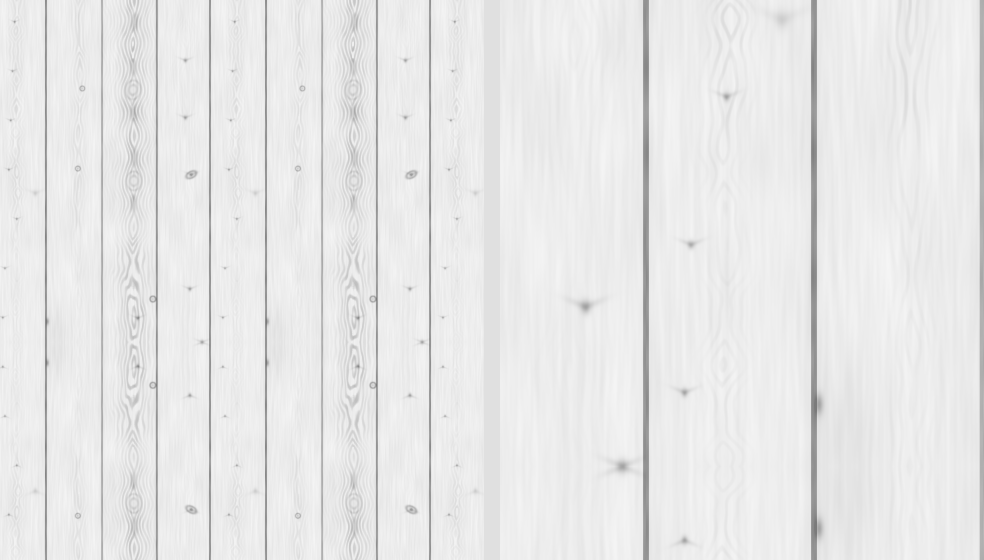
Left: the whole. Right: its middle third, enlarged.
A WebGL 2 fragment shader for this texture:

```glsl
#version 300 es
precision highp float;
// Whitewashed pine planks: four boards per tile, mirrored lengthwise, with grain, knots and seams.
// Lengths are hundredths of the canvas height.
#define TILE 39.3
#define TILE_X 8.2
#define MIRROR_Y 38.9
#define PAINT 0.942
#define SEAM_HALF 0.17
#define GRAIN_DARK 0.17
#define KNOT_DARK 0.24
#define STREAK_DARK 0.045
uniform vec2 u_resolution;
out vec4 outColor;

vec2 gradientAt(vec2 cell) {
  float a = 6.2832 * fract(sin(dot(cell, vec2(127.1, 311.7))) * 43758.5);
  return vec2(cos(a), sin(a));
}

float noise(vec2 p) {
  vec2 i = floor(p), f = fract(p), s = f * f * f * (f * (f * 6.0 - 15.0) + 10.0);
  vec2 e = vec2(1, 0);
  float low = mix(dot(gradientAt(i), f), dot(gradientAt(i + e.xy), f - e.xy), s.x);
  float high = mix(dot(gradientAt(i + e.yx), f - e.yx), dot(gradientAt(i + 1.0), f - 1.0), s.x);
  return mix(low, high, s.y);
}

float spot(vec2 d, vec2 size) {
  d /= size;
  return exp(-dot(d, d));
}

// Dark rim around a dim core
float knot(vec2 d, float r) {
  float rim = (length(d) - r) / (0.35 * r);
  return exp(-rim * rim) + 0.45 * spot(d, vec2(0.5 * r));
}

// Small dark bud with two slanted whiskers
float bud(vec2 d, float r) {
  float whiskers = spot(vec2(d.x, d.y - 0.4 * abs(d.x)), vec2(2.6, 0.55) * r);
  return spot(d, vec2(0.7, 1.0) * r) + 0.45 * whiskers;
}

// Growth line wherever the field crosses a half integer
float contour(float field) {
  float blur = fwidth(field);
  float line = 1.0 - smoothstep(0.05, 0.18 + blur, abs(fract(field) - 0.5));
  return line / (1.0 + blur * blur);
}

void main() {
  float pixel = 100.0 / u_resolution.y;
  vec2 p = gl_FragCoord.xy * pixel;
  vec2 q = vec2(mod(p.x - TILE_X, TILE), abs(p.y - MIRROR_Y));
  vec4 edges = vec4(0.0, 10.03, 19.8, 29.3);
  int board = int(dot(step(edges, vec4(q.x)), vec4(1))) - 1;
  float id = float(board);

  // Grain field around the heart line of each board
  float heart = vec4(5.86, 15.6, 25.0, 34.1)[board];
  float dx = q.x - heart + 0.6 * noise(vec2(id * 7.0 + 0.3, q.y * 0.13));
  float across = length(vec2(dx, 0.1));
  float ripple = noise(vec2(q.x * 0.8, q.y * 0.35));
  float upper = smoothstep(16.0, 26.0, q.y);
  float waist = cos(6.2832 * (q.y - 28.8) / 8.125);
  float pitch = board == 3 ? 0.42 : 0.22;
  float field = across * 1.7 + 2.2 * noise(vec2(id * 9.0 + 0.5, q.y * pitch)) + 0.4 * ripple;
  float strength = (board == 2 ? 0.1 : 0.4) * (0.45 + 0.55 * upper);
  float spread = board == 2 ? 3.0 : 1.25;
  if (board == 1) {
    float loops = length(vec2(dx, (q.y - 4.5) * 0.24)) + 0.5 * ripple;
    float necks = across - 0.5 * waist + 0.25 * ripple;
    field = 1.6 * mix(loops, necks, smoothstep(13.0, 19.0, q.y));
    strength = 1.0 - 0.55 * spot(vec2(0, q.y - 20.0), vec2(1, 4));
    spread = 2.3;
  }
  float fade = exp(-dx * dx / (spread * spread));
  float worn = 0.75 + 0.7 * noise(q * vec2(0.9, 0.3) + 40.0);
  float grain = contour(field) * strength * worn * (fade + 0.12 * step(0.5, id) * step(id, 1.5));

  // Knots, spaced evenly along each board
  float knots = 0.0;
  if (board == 0) {
    for (float i = 0.0; i < 2.0; i++)
      knots += 0.8 * knot(q - vec2(5.7 + 0.8 * i, 31.0 + 14.3 * i), 0.42);
    knots += 0.13 * spot(q - vec2(2.5, 1.5), vec2(2.2, 3.5));
    knots += spot(q - vec2(0.3, 3.7), vec2(0.25, 0.6));
  } else if (board == 1) {
    for (float i = 0.0; i < 2.0; i++) {
      vec2 d = vec2(dx, q.y - 28.8 - 16.25 * i) * vec2(1.0, 0.8);
      grain *= 1.0 - spot(d, vec2(1.2));
      knots += 0.4 * knot(d, 0.7) + 0.35 * exp(-pow((length(d) - 1.35) / 0.2, 2.0));
    }
    grain += 0.75 * upper * smoothstep(0.1, 1.0, -waist) * exp(-dx * dx / 0.3);
    knots += knot(q - vec2(19.1, 7.7), 0.5) + 0.9 * bud(q - vec2(16.4, 4.3), 0.4);
  } else if (board == 2) {
    for (float i = 0.0; i < 6.0; i++) {
      vec2 d = q - vec2(24.9 + 3.0 * exp(-1.3 * i), 10.2 * i - 0.7 * step(0.5, i));
      bool large = i == 3.0;
      d.x -= large ? 1.0 : 0.0;
      float mark = large ? 0.8 * knot(vec2(d.x * 0.7, d.y - 0.3 * d.x), 0.6) : 0.0;
      knots += i == 2.0 ? 0.0 : mark + 0.85 * bud(d, 0.42);
    }
  } else {
    for (float i = 0.0; i < 7.0; i++) {
      vec2 d = q - vec2(31.6 + 0.35 * i + 1.8 * spot(vec2(i - 2.0, 0), vec2(0.5)), 4.4 + 8.8 * i);
      knots += 0.8 * bud(d, 0.27);
    }
    knots += 0.35 * bud(q - vec2(37.4, 26.6), 0.6);
  }

  // Fine lengthwise fibres and broad clouding of the paint
  float fibres = noise(q * vec2(2.3, 0.13)) + 0.8 * noise(q * vec2(4.7, 0.3) + 17.0);
  float clouds = noise(q * vec2(0.3, 0.12) + 60.0);
  float shade = STREAK_DARK * (0.25 + 0.6 * fibres + 0.5 * clouds);
  shade += GRAIN_DARK * grain + KNOT_DARK * min(knots, 1.4);

  // Seams between the boards, each with a soft halo
  vec4 gap = abs(mod(q.x - edges + 0.5 * TILE, TILE) - 0.5 * TILE);
  vec4 depth = vec4(0.36, 0.24, 0.33, 0.35) * (1.0 + 0.25 * noise(vec2(id, q.y * 0.4)));
  vec4 cut = 1.0 - smoothstep(SEAM_HALF - 0.6 * pixel, SEAM_HALF + 0.6 * pixel, gap);
  shade += dot(depth, cut * 0.9 + 0.12 * exp(-gap * 2.5));

  outColor = vec4(vec3(clamp(PAINT - shade, 0.48, 0.97)), 1.0);
}
```
